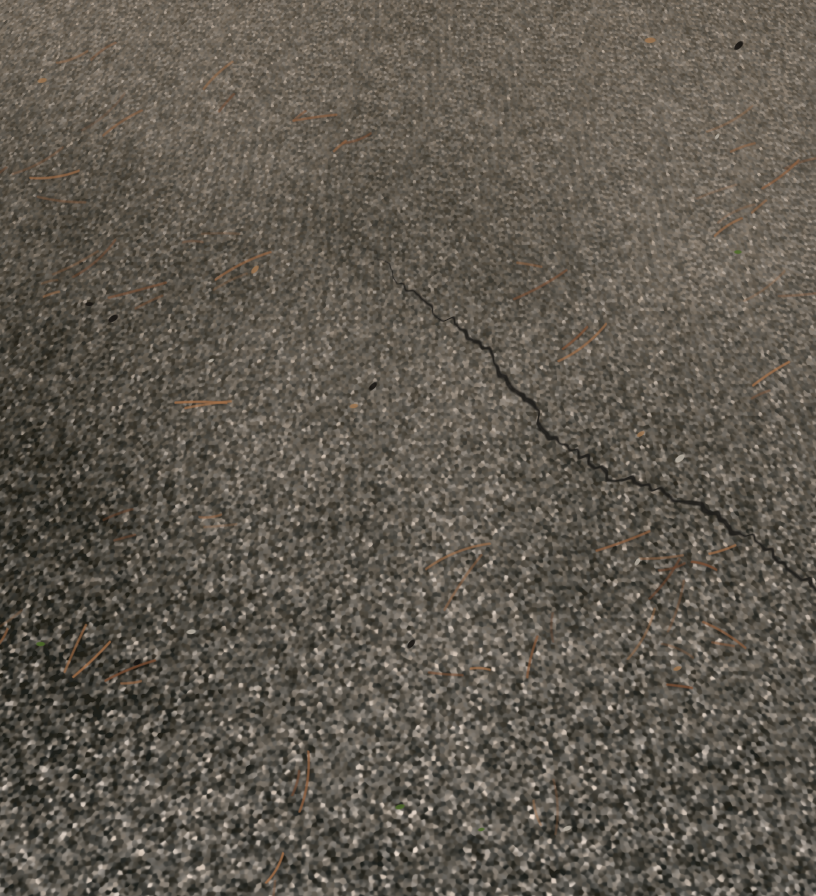
This texture is drawn by a WebGL 2 fragment shader. Its source:

```glsl
#version 300 es
precision highp float;
// Weathered asphalt receding uphill, with a crack, dry pine needles and leaf flecks.
uniform vec2 u_resolution;
out vec4 fragColor;

const vec3 TAR = vec3(0.20, 0.19, 0.16);
const vec3 STONE = vec3(0.58, 0.54, 0.495);
const float RECEDE = 0.5;
const int NEEDLES = 76;
const int FLECKS = 22;

float hash(vec2 p) {
    return fract(sin(dot(p, vec2(127.1, 311.7))) * 43758.5453);
}

vec2 hash2(vec2 p) {
    return vec2(hash(p), hash(p + 47.3));
}

float noise(vec2 p) {
    vec2 i = floor(p), f = fract(p);
    f = f * f * (3.0 - 2.0 * f);
    return mix(mix(hash(i), hash(i + vec2(1, 0)), f.x),
               mix(hash(i + vec2(0, 1)), hash(i + 1.0), f.x), f.y);
}

float fbm(vec2 p) {
    float sum = 0.0, amp = 0.5;
    for (int i = 0; i < 4; i++) {
        sum += amp * noise(p);
        p = p * 2.03 + 17.1;
        amp *= 0.5;
    }
    return sum;
}

// Soft cellular stones: x is brightness, y is warmth
vec2 gravel(vec2 p) {
    vec2 cell = floor(p), sum = vec2(0.0);
    float total = 0.0;
    for (int j = -1; j <= 1; j++)
    for (int i = -1; i <= 1; i++) {
        vec2 id = cell + vec2(i, j);
        vec2 d = id + 0.1 + 0.8 * hash2(id) - p;
        float w = exp(-4.5 * dot(d, d));
        float h = hash(id + 91.7);
        sum += w * vec2(h - 0.5 + 0.9 * pow(h, 16.0), hash(id + 13.9) - 0.5);
        total += w;
    }
    return sum / total;
}

vec2 rotate(vec2 p, float a) {
    float c = cos(a), s = sin(a);
    return vec2(c * p.x + s * p.y, c * p.y - s * p.x);
}

float coverage(float d, float px) {
    return 1.0 - smoothstep(-px, px, d);
}

// Broad light and stains over the slope
float slopeTone(vec2 p) {
    float tone = 0.41 + 0.21 * smoothstep(0.4, 1.0, p.y);
    float side = 1.0 - smoothstep(0.0, 0.35, p.x);
    tone -= 0.27 * side * smoothstep(0.02, 0.25, p.y) * (1.0 - smoothstep(0.7, 1.0, p.y));
    tone += 0.14 * exp(-35.0 * dot(p - vec2(0.9, 0.68), p - vec2(0.9, 0.68)));
    tone -= 0.13 * exp(-45.0 * dot(p - vec2(0.42, 0.83), p - vec2(0.42, 0.83)));
    return tone + 0.34 * (fbm(p * vec2(4.0, 7.0)) - 0.47);
}

// Wandering split running down to the right
float crack(vec2 p, vec2 start, float angle, float px) {
    vec2 l = rotate(p - start, angle);
    float path = -0.045 * sin(5.0 * l.x) + 0.011 * cos(19.0 * (l.x - 0.18));
    path += 0.014 * (noise(vec2(l.x * 42.0, 3.0)) - 0.5) + 0.008 * (noise(vec2(l.x * 150.0, 8.0)) - 0.5);
    float width = 0.0018 * smoothstep(0.0, 0.2, l.x) * (0.3 + 1.1 * noise(l.xx * 70.0)) + 0.0003;
    return coverage(abs(l.y - path) * 0.85 - width, 1.3 * px) * smoothstep(-0.01, 0.05, l.x);
}

// Slightly bowed strand centred on the origin
float strand(vec2 p, float angle, float halfLen, float bow, float width) {
    vec2 l = rotate(p, angle);
    l.y -= bow * (l.x * l.x / halfLen - halfLen * 0.5);
    return length(vec2(max(abs(l.x) - halfLen, 0.0), l.y)) - width;
}

vec3 addNeedles(vec3 col, vec2 p, float aspect, float px) {
    for (int i = 0; i < NEEDLES; i++) {
        vec2 id = vec2(float(i / 2), 5.0), own = vec2(float(i), 23.0);
        vec2 c = hash2(id) * vec2(aspect, 0.93) + (hash2(own) - 0.5) * 0.05;
        float spread = mix(2.9, 0.6, smoothstep(0.05, 0.6, c.y));
        float angle = 0.42 + (hash(id + 3.1) - 0.5) * spread + (hash(own + 7.7) - 0.5) * 0.7;
        float halfLen = mix(0.010, 0.040, hash(own + 2.3)) * (1.1 - 0.35 * c.y);
        float d = strand(p - c, angle, halfLen, (hash(own + 5.9) - 0.5) * 0.25, 0.0014);
        float fade = mix(0.3, 1.0, hash(own + 9.1)) * (1.0 - 0.4 * c.y);
        vec3 tint = mix(vec3(0.46, 0.28, 0.18), vec3(0.70, 0.48, 0.31), hash(own + 4.7));
        col *= 1.0 - 0.22 * fade * coverage(d - 0.0012, 2.0 * px);
        col = mix(col, tint, fade * coverage(d, px));
    }
    return col;
}

vec3 addFlecks(vec3 col, vec2 p, float aspect, float px) {
    for (int i = 0; i < FLECKS; i++) {
        vec2 id = vec2(float(i), 61.0);
        vec2 l = rotate(p - hash2(id) * vec2(aspect, 1.0), hash(id + 1.7) * 1.2);
        float size = mix(0.002, 0.0045, hash(id + 8.3)), kind = hash(id + 6.1);
        vec3 tint = kind < 0.25 ? vec3(0.07, 0.06, 0.05) : kind < 0.4 ? vec3(0.30, 0.42, 0.16)
                  : kind < 0.75 ? vec3(0.62, 0.46, 0.31) : vec3(0.74, 0.71, 0.66);
        col = mix(col, tint, 0.85 * coverage(length(l * vec2(0.7, 1.4)) - size, px));
    }
    return col;
}

void main() {
    vec2 p = gl_FragCoord.xy / u_resolution.y;
    float aspect = u_resolution.x / u_resolution.y, px = 1.0 / u_resolution.y;

    // Ground coordinates shrink the stones with distance
    float depth = 1.0 - RECEDE * p.y;
    vec2 ground = vec2((p.x - 0.5 * aspect) / depth, -log(depth) / RECEDE);
    vec2 stones = gravel(ground * 205.0);

    float tone = slopeTone(p) + stones.x * mix(1.15, 0.5, smoothstep(0.0, 0.9, p.y));
    tone += 0.24 * (noise(ground * 80.0) - 0.5);
    vec3 col = mix(TAR, STONE, max(tone, -0.2));
    col += vec3(0.02, 0.0, -0.02) * (stones.y + 0.7 * (p.y - 0.5));

    col = mix(col, vec3(0.11, 0.105, 0.095), 0.88 * crack(p, vec2(0.41, 0.74), -0.65, px));
    col = addNeedles(col, p, aspect, px);
    col = addFlecks(col, p, aspect, px);
    fragColor = vec4(clamp(col, 0.0, 1.0), 1.0);
}
```
